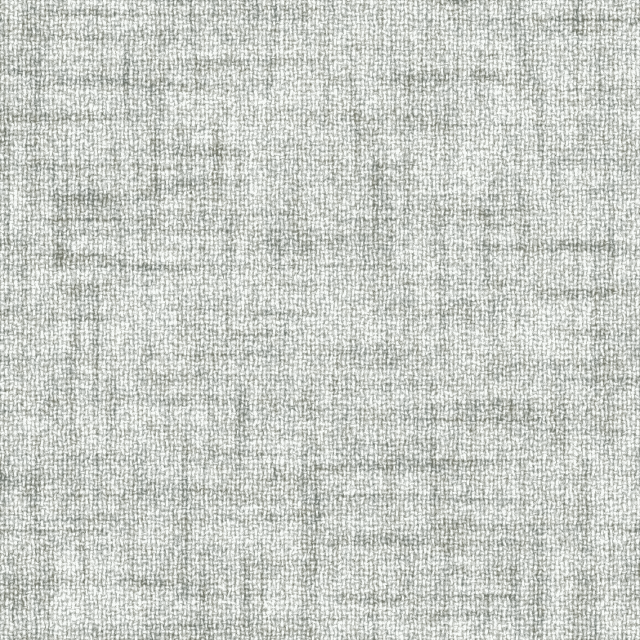
A three.js fragment shader for this texture:

```glsl
varying vec2 vUv;

const float PI = 3.14159265;
const vec2 THREADS = vec2(144.0, 128.0);
const vec3 SHADOW = vec3(0.46, 0.48, 0.44);
const vec3 LINEN = vec3(0.97, 0.98, 0.97);

float hash(vec2 p) {
  vec3 q = fract(vec3(p.xyx) * 0.1031);
  q += dot(q, q.yzx + 33.33);
  return fract((q.x + q.y) * q.z);
}

float noise(vec2 p) {
  vec2 cell = floor(p);
  vec2 f = fract(p);
  f = f * f * (3.0 - 2.0 * f);
  float low = mix(hash(cell), hash(cell + vec2(1.0, 0.0)), f.x);
  float high = mix(hash(cell + vec2(0.0, 1.0)), hash(cell + vec2(1.0, 1.0)), f.x);
  return mix(low, high, f.y);
}

// Signed sum of octaves, centred on zero
float fbm(vec2 p, float gain) {
  float sum = 0.0;
  float amp = 1.0;
  for (int i = 0; i < 3; i++) {
    sum += amp * (noise(p) - 0.5);
    p = p * 2.03 + 17.3;
    amp *= gain;
  }
  return sum;
}

// Threads wander a little, the upright ones least
vec2 wander(vec2 p, vec2 amount) {
  vec2 shift = vec2(noise(p * 0.7 + 11.0), noise(p * 0.7 + 57.0)) - 0.5;
  return p + amount * shift;
}

// Plain weave: height of whichever thread lies on top
float weaveHeight(vec2 p, float weftLevel) {
  vec2 wave = sin(PI * p);
  vec2 ridge = abs(wave);
  float crossing = wave.x * wave.y;
  float warp = ridge.x * (0.66 + 0.34 * crossing);
  float weft = ridge.y * (0.58 - 0.42 * crossing);
  return max(warp, weft * weftLevel);
}

// Dark streaks drawn out along the second axis, fine and broad mixed
float slub(vec2 p, float fine, float broad, float stretch) {
  float thin = noise(vec2(p.x * fine, p.y * stretch));
  float wide = noise(vec2(p.x * broad, p.y * stretch * 1.4) + 91.0);
  float n = mix(thin, wide, 0.35);
  return n * n * n;
}

void main() {
  vec2 p = vUv * THREADS;
  vec2 bent = wander(p, vec2(0.5, 0.75));

  float height = weaveHeight(bent, 0.86);
  float streaks = slub(p + 5.0, 0.75, 0.3, 0.06)
                + slub(p.yx + 203.0, 0.85, 0.35, 0.045);
  float clouds = fbm(p * 0.08 + 31.0, 0.6);
  float fibre = fbm(p * 1.7 + 7.0, 0.75);

  // Streaks deepen the gaps more than the raised threads
  float gaps = 1.5 - 0.9 * height;
  float tone = 0.37 + 0.78 * height - 0.4 * streaks * gaps;

  // Loose fibres roughen the surface
  tone += 0.06 * clouds + 0.42 * fibre;
  tone = clamp(tone, 0.0, 1.0);

  // Faint drift between olive and cool green in the shadows
  float drift = noise(p * 0.5 + 141.0) - 0.5;
  vec3 tint = vec3(-0.02, 0.0, 0.03) * drift * (1.0 - tone);

  gl_FragColor = vec4(mix(SHADOW, LINEN, tone) + tint, 1.0);
}
```
